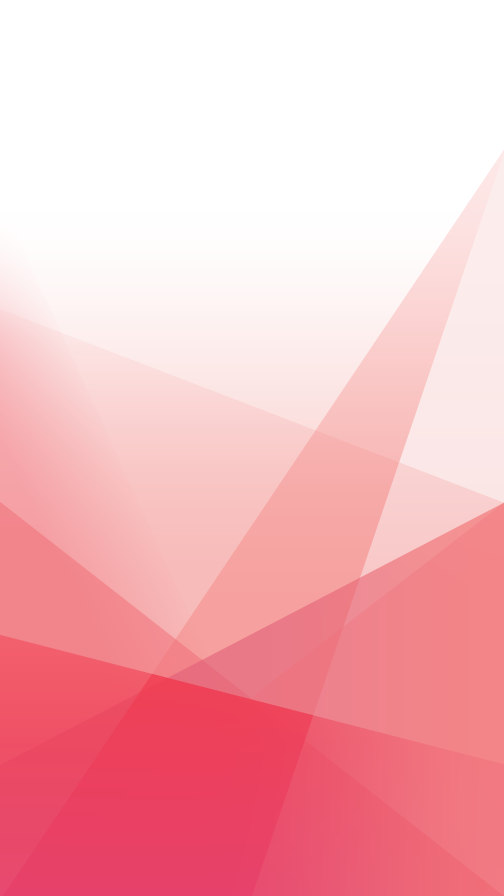
Write a Shadertoy shader that draws this background.

```glsl
// Overlapping translucent red facets rising from the bottom into a white sky.

#define WHITE       vec3(1.0, 1.0, 1.0)
#define BLUSH       vec3(0.975, 0.82, 0.81)
#define PALE_PINK   vec3(0.985, 0.915, 0.915)
#define SOFT_PINK   vec3(0.96, 0.60, 0.60)
#define CORAL       vec3(0.955, 0.50, 0.49)
#define ROSE        vec3(0.95, 0.50, 0.54)
#define DEEP_ROSE   vec3(0.94, 0.42, 0.46)
#define MAUVE       vec3(0.88, 0.36, 0.46)
#define SALMON      vec3(0.945, 0.40, 0.40)
#define RED         vec3(0.945, 0.22, 0.30)
#define CRIMSON     vec3(0.90, 0.23, 0.41)

// Height of a straight line above p, given its heights at the left and right edges.
float heightAbove(vec2 p, float left, float right) {
    return mix(left, right, p.x) - p.y;
}

// Smooth mask of the area below that line, with an edge one pixel wide.
float below(vec2 p, float left, float right) {
    float pixelStep = length(vec2((right - left) / iResolution.x, 1.0 / iResolution.y));
    return clamp(0.5 + heightAbove(p, left, right) / pixelStep, 0.0, 1.0);
}

// Ramp from 0 at the height "top" to 1 at the height "bottom".
float descend(float y, float top, float bottom) {
    return clamp((top - y) / (top - bottom), 0.0, 1.0);
}

void mainImage(out vec4 fragColor, in vec2 fragCoord) {
    vec2 p = fragCoord / iResolution.xy;

    // Facet masks
    float slope     = below(p, 0.655, 0.439);
    float rightSide = below(p, -0.829, 0.829);
    float beam      = below(p, -0.005, 0.833) * (1.0 - rightSide);
    float leftSide  = below(p, 0.78, -0.458);
    float leftHill  = below(p, 0.44, 0.0);
    float rightHill = below(p, 0.146, 0.439);
    float rightFold = below(p, 0.005, 0.439);
    float floorArea = below(p, 0.2915, 0.147);

    // Sky and the pale right side
    vec3 color = mix(WHITE, BLUSH, smoothstep(0.0, 1.0, descend(p.y, 0.79, 0.37)));
    color = mix(color, PALE_PINK, 0.85 * rightSide);

    // Broad slope and the slanted beam
    color = mix(color, SOFT_PINK, slope * mix(0.08, 0.40, descend(p.y, 0.65, 0.35)));
    color = mix(color, CORAL, beam * mix(0.18, 0.44, descend(p.y, 0.833, 0.31)));

    // Left glow, strongest away from its edge
    float glow = clamp(0.03 + 1.75 * heightAbove(p, 0.78, -0.458), 0.0, 0.5);
    color = mix(color, ROSE, leftSide * glow * descend(p.y, 0.76, 0.62));

    // Hills
    color = mix(color, DEEP_ROSE, leftHill * 0.5);
    color = mix(color, mix(MAUVE, SALMON, smoothstep(0.5, 1.0, p.x)), rightHill * 0.57);
    color = mix(color, DEEP_ROSE, rightFold * 0.3);

    // Saturated floor, thinner to the right and denser inside the beam
    vec3 floorColor = mix(RED, CRIMSON, descend(p.y, 0.25, 0.0));
    float density = mix(0.7, 0.15, smoothstep(0.4, 1.0, p.x));
    density *= mix(0.65, 1.0, descend(p.y, 0.295, 0.17));
    color = mix(color, floorColor, floorArea * density);
    color = mix(color, floorColor, floorArea * beam * 0.55);

    fragColor = vec4(color, 1.0);
}
```
